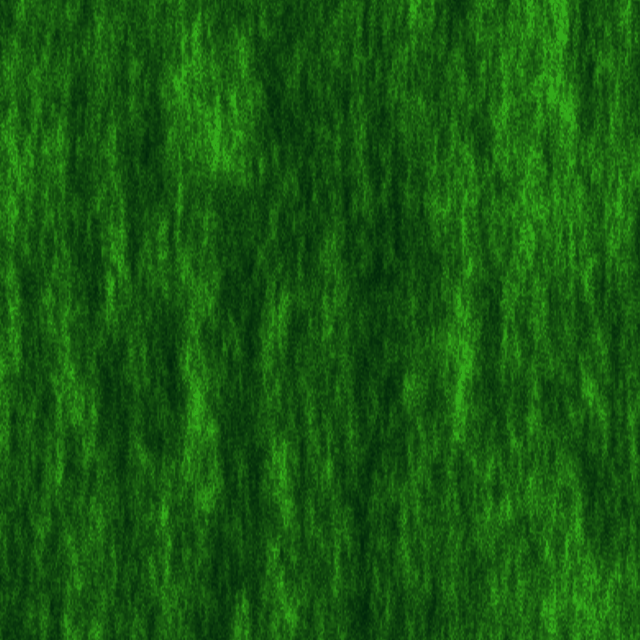
Write a WebGL 1 fragment shader that draws this texture.

```glsl
precision highp float;
// Mossy green fibres: tall, thin streaks of light over dark green, with grain.
// Sums equal octaves of vertically stretched strand noise plus a fine grain,
// and maps the result through an exponential tone curve to green shades.

uniform vec2 u_resolution;

// Sine-free hash, 0 to 1
float hash(vec2 p) {
  vec3 q = fract(vec3(p.xyx) * 0.1031);
  q += dot(q, q.yzx + 33.33);
  return fract((q.x + q.y) * q.z);
}

// Smooth random values along one column, shifted so that rows do not line up
float strand(float column, float y) {
  y += 7.0 * hash(vec2(column, 91.0));
  float row = floor(y);
  float blend = smoothstep(0.0, 1.0, y - row);
  return mix(hash(vec2(column, row)), hash(vec2(column, row + 1.0)), blend);
}

float strandNoise(vec2 p) {
  float column = floor(p.x);
  float blend = smoothstep(0.0, 1.0, p.x - column);
  return mix(strand(column, p.y), strand(column + 1.0, p.y), blend);
}

// Long streaks at every width, centred on zero
float fibres(vec2 p) {
  vec2 frequency = vec2(12.0, 1.8);
  float sum = 0.0;
  for (int i = 0; i < 5; i++) {
    vec2 offset = vec2(17.3, 31.7) * float(i + 1);
    sum += strandNoise(p * frequency + offset) - 0.5;
    frequency *= vec2(2.0, 2.2);
  }
  return sum;
}

// Red and blue follow the strength of the green
vec3 mossColor(float green) {
  float lift = green - 0.25;
  float red = 0.05 + 0.48 * lift - 0.3 * lift * lift;
  float blue = 0.05 + 0.125 * lift;
  return vec3(red, green, blue);
}

void main() {
  vec2 uv = gl_FragCoord.xy / u_resolution;
  float grain = strandNoise(uv * vec2(390.0, 230.0) + 3.7) - 0.5;

  // Slight sideways lean
  uv.x += 0.014 * (strandNoise(uv * vec2(6.0, 5.0) + 5.0) - 0.5);

  // Mostly dark, with a tail of bright strands
  float light = fibres(uv) + 1.1 * grain;
  float green = 0.05 + 0.285 * exp(0.56 * light);
  gl_FragColor = vec4(mossColor(min(green, 0.66)), 1.0);
}
```
